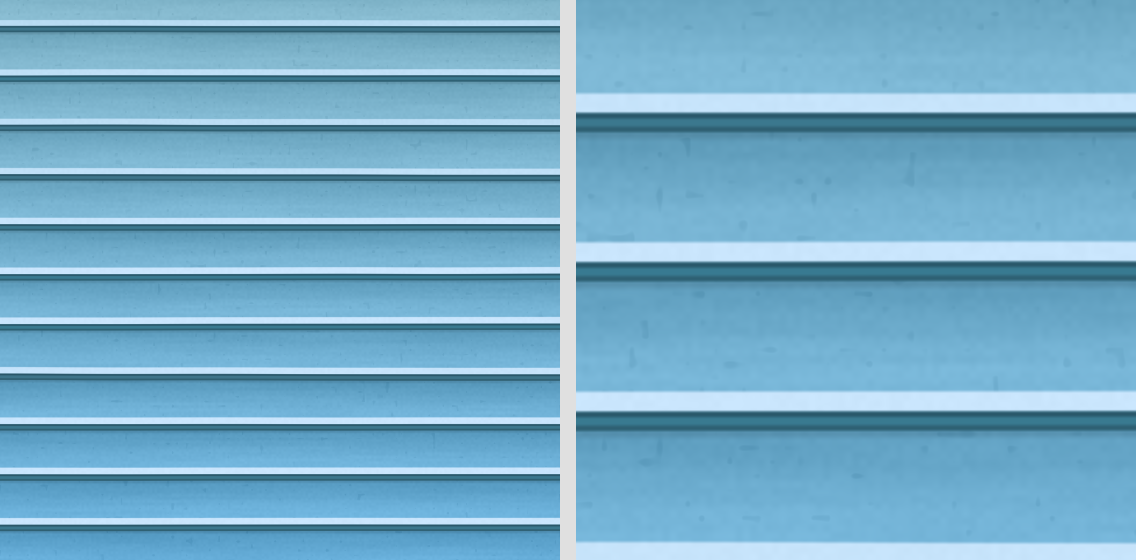
Left, the full canvas; right, a detail of the centre.
Give the GLSL for this texture, as a Shadertoy shader.

```glsl
// Horizontal blue slats: eleven pale lips, each over a double dark groove, with
// a shaded face between them. One profile repeats down the canvas; hashes vary
// line tilt, lip brightness and shading, and noise adds brushing and grain.

float hash(vec2 p) {
    vec3 q = fract(p.xyx * vec3(0.1031, 0.1030, 0.0973));
    q += dot(q, q.yzx + 33.33);
    return fract((q.x + q.y) * q.z);
}

float noise(vec2 p) {
    vec2 i = floor(p), f = fract(p);
    f = f * f * (3.0 - 2.0 * f);
    return mix(mix(hash(i), hash(i + vec2(1, 0)), f.x),
               mix(hash(i + vec2(0, 1)), hash(i + vec2(1, 1)), f.x), f.y);
}

// Soft-edged band covering a..b
float band(float x, float a, float b, float soft) {
    return smoothstep(a - soft, a + soft, x) - smoothstep(b - soft, b + soft, x);
}

void mainImage(out vec4 fragColor, in vec2 fragCoord) {
    vec2 uv = fragCoord / iResolution.xy;
    float down = 1.0 - uv.y;

    // Slat coordinate: whole numbers fall where a lip meets its groove
    float s = down * 11.228 - 0.526 + 0.03 * sin(3.14159 * down);
    float line = round(s);
    float vary = hash(vec2(line, 7.0));
    s += (vary - 0.6) * 0.03 * (uv.x - 0.5);
    s += 0.008 * (noise(vec2(uv.x * 5.0, line * 3.0)) - 0.5);
    float g = s - line;
    float t = fract(s);
    float slat = floor(s);
    float soft = max(0.016, 0.8 * 11.228 / iResolution.y);

    // Face: dark below the groove, lighter towards the next lip
    vec3 face = mix(vec3(0.54, 0.74, 0.82), vec3(0.42, 0.70, 0.87), down);
    float depth = mix(0.7, 1.1, hash(vec2(slat, 19.0)));
    float shade = depth * (1.0 - smoothstep(0.05, 0.85, t));
    vec3 col = face * (1.0 - shade * vec3(0.24, 0.15, 0.13));

    // Brushed streaks, broad patches and fine grain
    float streak = noise(uv * vec2(9.0, 190.0)) - 0.5;
    float patches = noise(uv * vec2(5.0, 24.0) + 40.0) - 0.5;
    float grain = noise(uv * 230.0) - 0.5;
    col += 0.018 * streak + 0.016 * patches + 0.02 * grain;

    // Sparse darker specks
    col -= 0.035 * smoothstep(0.86, 0.98, noise(uv * 120.0 + 9.0));

    // Pale lip, dimmer and thinner towards the top
    float lit = clamp(mix(0.62, 1.0, smoothstep(0.0, 0.6, down)) + 0.25 * (vary - 0.5), 0.0, 1.0);
    vec3 lip = mix(vec3(0.63, 0.81, 0.90), vec3(0.79, 0.90, 0.99), lit);
    lip += 0.015 * grain;
    col = mix(col, lip, band(g, -mix(0.10, 0.135, lit), 0.05, soft));

    // Groove: teal channel edged by two dark lines
    vec3 teal = mix(vec3(0.25, 0.45, 0.53), vec3(0.22, 0.48, 0.57), vary);
    col = mix(col, teal, band(g, 0.0, 0.125, soft));
    col = mix(col, vec3(0.15, 0.32, 0.39), 0.85 * band(g, 0.0, 0.035, soft));
    col = mix(col, vec3(0.17, 0.35, 0.42), 0.75 * band(g, 0.09, 0.125, soft));

    // Soft shadow under the groove
    col *= 1.0 - 0.10 * band(g, 0.125, 0.17, 0.03);

    fragColor = vec4(clamp(col, 0.0, 1.0), 1.0);
}
```
